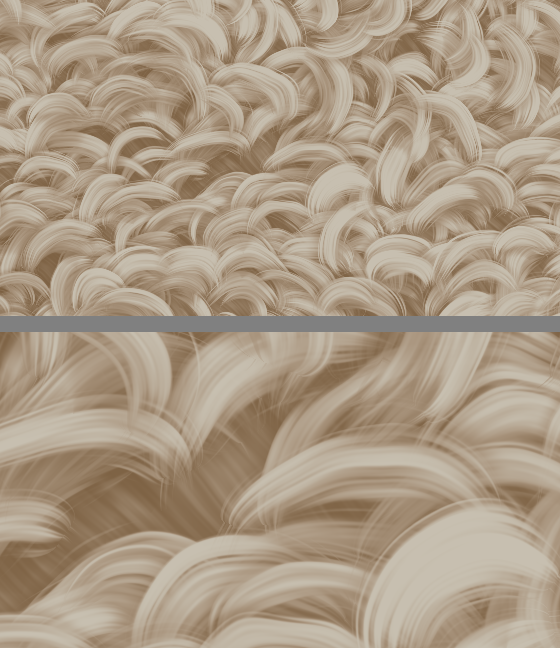
Top: the whole. Bottom: its middle third, enlarged.
A WebGL 2 fragment shader for this texture:

```glsl
#version 300 es
precision highp float;

uniform vec2 u_resolution;
out vec4 fragColor;

#define LAYERS 6
#define CELL 0.2
#define LOCK_RADIUS vec2(0.075, 0.165)
#define LOCK_WIDTH vec2(0.022, 0.062)
#define STRAND 0.006
#define STRAND_LENGTH 0.11
#define LEAN 1.0
#define TURN 3.4
#define SHADOW 0.36
#define BRIGHTNESS 0.9

float hash(vec2 p) {
    return fract(sin(dot(p, vec2(127.1, 311.7))) * 43758.5);
}

float noise(vec2 p) {
    vec2 i = floor(p), f = fract(p);
    f = f * f * (3.0 - 2.0 * f);
    return mix(mix(hash(i), hash(i + vec2(1, 0)), f.x),
               mix(hash(i + vec2(0, 1)), hash(i + vec2(1, 1)), f.x), f.y);
}

// Long thin streaks: x runs across the hair, y along it
float strands(vec2 p) {
    vec2 q = p / vec2(STRAND, STRAND_LENGTH);
    return 0.38 * noise(q * vec2(0.35, 0.7))
         + 0.37 * noise(q + 17.3)
         + 0.25 * noise(q * vec2(1.8, 1.5) + 41.7);
}

// Blends one curved lock and its shadow over the tone below
float addLock(float tone, vec2 p, vec2 cell, float layer) {
    vec2 id = cell + layer * vec2(37.0, 61.0);
    vec2 anchor = (cell + vec2(hash(id), hash(id + 3.1))) * CELL;
    float size = hash(id + 7.7);
    float radius = mix(LOCK_RADIUS.x, LOCK_RADIUS.y, size);
    float width = mix(LOCK_WIDTH.x, LOCK_WIDTH.y, hash(id + 11.9));
    width = min(width, radius * 0.5);
    float halfSpan = mix(1.3, 0.95, size);

    // Polar frame whose x axis points to the outer side of the bend
    float lean = LEAN + TURN * (noise(anchor * 2.1 + 5.0) - 0.5)
               + 1.1 * (hash(id + 19.3) - 0.5);
    vec2 outward = vec2(cos(lean), sin(lean));
    vec2 q = p - anchor + outward * radius;
    q = vec2(dot(q, outward), dot(q, vec2(-outward.y, outward.x)));
    float angle = atan(q.y, q.x);
    float along = angle / halfSpan;
    if (abs(along) > 1.2) return tone;

    float taper = mix(0.35, 1.0, sqrt(max(1.0 - along * along, 0.0)));
    float spiral = radius * (1.0 + 0.12 * along);
    float across = (length(q) - spiral) / (width * taper);
    if (across < -3.0 || across > 1.7) return tone;

    // Soft shade, deepest inside the bend
    float ends = 1.0 - smoothstep(0.5, 1.15, abs(along));
    float shade = smoothstep(-3.0, -0.7, across) * (1.0 - smoothstep(0.5, 1.6, across));
    tone *= 1.0 - SHADOW * shade * ends;

    // Hair streaks, with ragged sides and tips
    float hair = strands(vec2(across * width, angle * radius) + hash(id + 23.0) * 9.0);
    float rag = hair - 0.5;
    float cover = smoothstep(0.0, 0.5, 1.0 - abs(across) + 1.5 * rag);
    cover *= 1.0 - smoothstep(0.6, 1.1, abs(along) - 0.7 * rag);

    float light = BRIGHTNESS + 0.95 * rag + 0.14 * (1.0 - across * across);
    light -= 0.36 * (1.0 - smoothstep(-1.0, 0.1, across));
    light -= 0.22 * along * along * along * along;
    light += 0.2 * (hash(id + 29.0) - 0.5);
    return mix(tone, light, cover * 0.95);
}

vec3 woolColor(float tone) {
    vec3 dark = vec3(0.48, 0.37, 0.25);
    vec3 middle = vec3(0.67, 0.59, 0.50);
    vec3 pale = vec3(0.78, 0.75, 0.69);
    vec3 color = mix(dark, middle, smoothstep(-0.15, 0.75, tone));
    return mix(color, pale, smoothstep(0.5, 1.15, tone));
}

void main() {
    vec2 uv = gl_FragCoord.xy / u_resolution;
    vec2 p = gl_FragCoord.xy / u_resolution.y;

    // Broad and fine waves in the hair
    vec2 wave = vec2(noise(p * 5.0), noise(p * 5.0 + 31.0)) - 0.5;
    vec2 ripple = vec2(noise(p * 19.0 + 7.0), noise(p * 19.0 + 53.0)) - 0.5;
    p += 0.05 * wave + 0.007 * ripple;

    // Dim undercoat
    vec2 slope = vec2(p.x + p.y, p.y - p.x) * 0.707;
    float tone = 0.3 + 0.7 * (strands(slope) - 0.5);

    // Overlapping locks, upper ones lying over lower ones
    for (int layer = 0; layer < LAYERS; layer++) {
        float level = float(layer);
        vec2 shifted = p + CELL * level * vec2(0.37, 0.61);
        vec2 home = floor(shifted / CELL);
        for (int j = -1; j <= 1; j++)
            for (int i = -1; i <= 1; i++)
                tone = addLock(tone, shifted, home + vec2(i, j), level);
    }

    // Uneven depth of the fleece, dimmer at the lower left
    tone += 0.2 * (noise(p * 3.2 + 71.0) - 0.5);
    tone -= 0.16 * (1.0 - smoothstep(0.0, 0.75, length(uv)));
    fragColor = vec4(woolColor(tone), 1.0);
}
```
